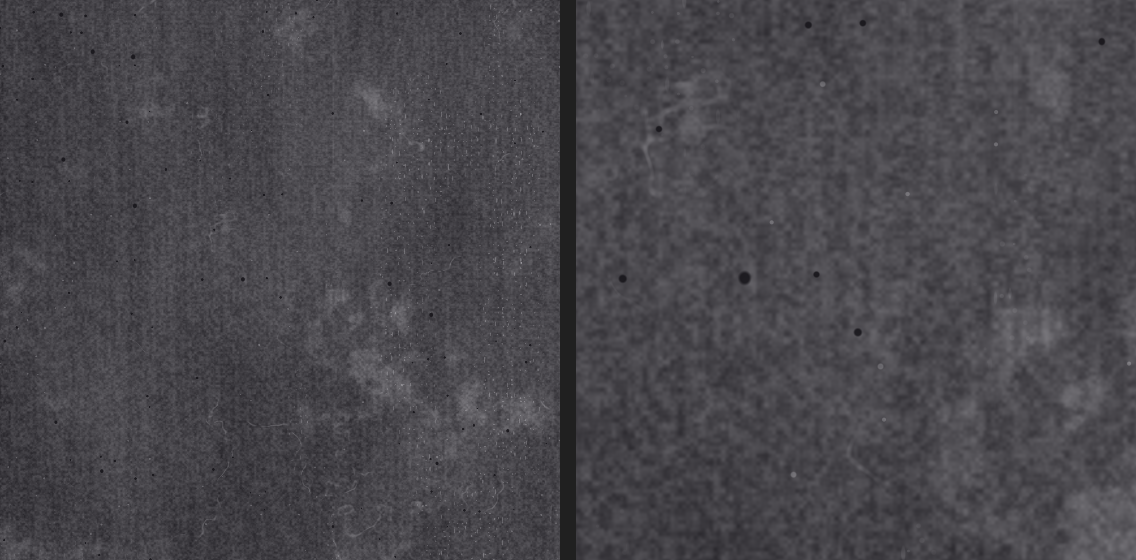
Left, the full canvas; right, a detail of the centre.
Give the GLSL for this texture, as a WebGL 1 fragment shader.

```glsl
precision highp float;
// Dark weathered concrete: cloudy value noise, fine grain and vertical streaks,
// with pale worn patches, hairline cracks and flecks made from thresholded noise,
// and small dark pits scattered on jittered grids.

#define BASE_TONE 0.268
#define TINT vec3(0.002, -0.005, 0.015)
#define CLOUD 0.11
#define STREAK 0.036
#define GRAIN 0.10
#define WEAR 0.125
#define CRACK 0.10
#define FLECK 0.15
#define PIT_TONE 0.09
#define WEAR_CENTRE vec2(0.59, 0.37)

uniform vec2 u_resolution;

float hash(vec2 p) {
  return fract(sin(dot(p, vec2(127.1, 311.7))) * 43758.5453);
}

float noise(vec2 p) {
  vec2 i = floor(p), f = fract(p);
  f = f * f * (3.0 - 2.0 * f);
  return mix(mix(hash(i), hash(i + vec2(1.0, 0.0)), f.x),
             mix(hash(i + vec2(0.0, 1.0)), hash(i + 1.0), f.x), f.y);
}

float fbm(vec2 p) {
  float sum = 0.0, amp = 0.516;
  for (int i = 0; i < 5; i++) {
    sum += amp * noise(p);
    p = mat2(1.6, 1.2, -1.2, 1.6) * p + 17.3;
    amp *= 0.5;
  }
  return sum;
}

// Soft ellipses, at most one per grid cell, kept clear of the cell edges.
float spots(vec2 uv, vec2 grid, vec2 radius, float chance) {
  vec2 cell = floor(uv * grid);
  vec2 centre = 0.32 + 0.36 * vec2(hash(cell + 3.1), hash(cell + 8.7));
  vec2 offset = (fract(uv * grid) - centre) / grid;
  float size = mix(0.45, 1.0, hash(cell + 5.3));
  float present = step(hash(cell + 1.9), chance);
  return present * (1.0 - smoothstep(0.5, 1.0, length(offset / (radius * size))));
}

// Hairline along a noise contour, broken up by a coarse and a fine mask.
float crack(vec2 uv, float scale, float seed) {
  float line = 1.0 - smoothstep(0.001, 0.009, abs(fbm(uv * scale + seed) - 0.5));
  float region = smoothstep(0.58, 0.8, noise(uv * 8.0 + seed * 2.0));
  return line * region * smoothstep(0.15, 0.7, noise(uv * 95.0 + seed));
}

// Clouds, faint slab joints, vertical brushing and fine grain.
float surface(vec2 uv) {
  float tone = BASE_TONE + CLOUD * (fbm(uv * vec2(5.0, 3.5) + 4.0) - 0.5);
  tone += STREAK * (noise(uv * vec2(55.0, 4.0)) - 0.5);
  tone += STREAK * (noise(uv * vec2(230.0, 32.0)) - 0.5);
  float upper = smoothstep(0.49, 0.515, uv.y);
  float slab = smoothstep(0.495, 0.503, uv.x) - smoothstep(0.59, 0.70, uv.x);
  tone += 0.012 * upper * slab;
  tone += 0.008 * (1.0 - smoothstep(0.0, 0.025, abs(uv.y - 0.495)))
        * (1.0 - smoothstep(0.25, 0.55, uv.x));
  tone += GRAIN * (noise(uv * 235.0) - 0.5);
  tone += 0.6 * GRAIN * (noise(uv * 430.0 + 9.0) - 0.5);
  return tone;
}

// Chalky, ragged patches, densest around the wear centre.
float wornPatches(vec2 uv) {
  vec2 fromCentre = (uv - WEAR_CENTRE) / vec2(0.13, 0.18);
  float focus = exp(-dot(fromCentre, fromCentre));
  float area = smoothstep(0.53, 0.80, fbm(uv * 7.5 + 21.0) + 0.17 * focus);
  float ragged = smoothstep(0.44, 0.68, fbm(uv * 36.0 + 6.0));
  return area * (0.22 + 0.78 * ragged);
}

// Upright flecks gathered in columns, plus small round specks.
float paleFlecks(vec2 uv) {
  float columns = smoothstep(0.45, 0.8, noise(uv * vec2(17.0, 4.0) + 2.0));
  columns *= mix(0.35, 1.0, smoothstep(0.3, 0.8, uv.x));
  float upright = spots(uv, vec2(92.0, 46.0), vec2(0.0018, 0.006), 0.28);
  float dust = spots(uv + 0.37, vec2(125.0), vec2(0.0021), 0.20);
  float specks = spots(uv + 0.71, vec2(60.0), vec2(0.0026), 0.022);
  float joint = 1.0 - smoothstep(0.0006, 0.002, abs(uv.x - 0.595));
  joint *= smoothstep(0.55, 0.7, uv.y) * noise(uv * vec2(1.0, 75.0));
  return columns * max(upright, dust) + specks + 0.3 * joint;
}

float pits(vec2 uv) {
  float large = spots(uv + 0.13, vec2(15.0), vec2(0.0052, 0.0058), 0.07);
  float small = spots(uv + 0.57, vec2(34.0), vec2(0.0031), 0.06);
  return max(large, small);
}

void main() {
  vec2 uv = gl_FragCoord.xy / u_resolution;
  float tone = surface(uv);
  tone += WEAR * wornPatches(uv);
  tone += CRACK * max(crack(uv, 4.5, 11.0), crack(uv, 6.5, 37.0));
  tone += FLECK * paleFlecks(uv);
  tone = mix(tone, PIT_TONE, 0.9 * pits(uv));
  gl_FragColor = vec4(clamp(tone + TINT, 0.0, 1.0), 1.0);
}
```
